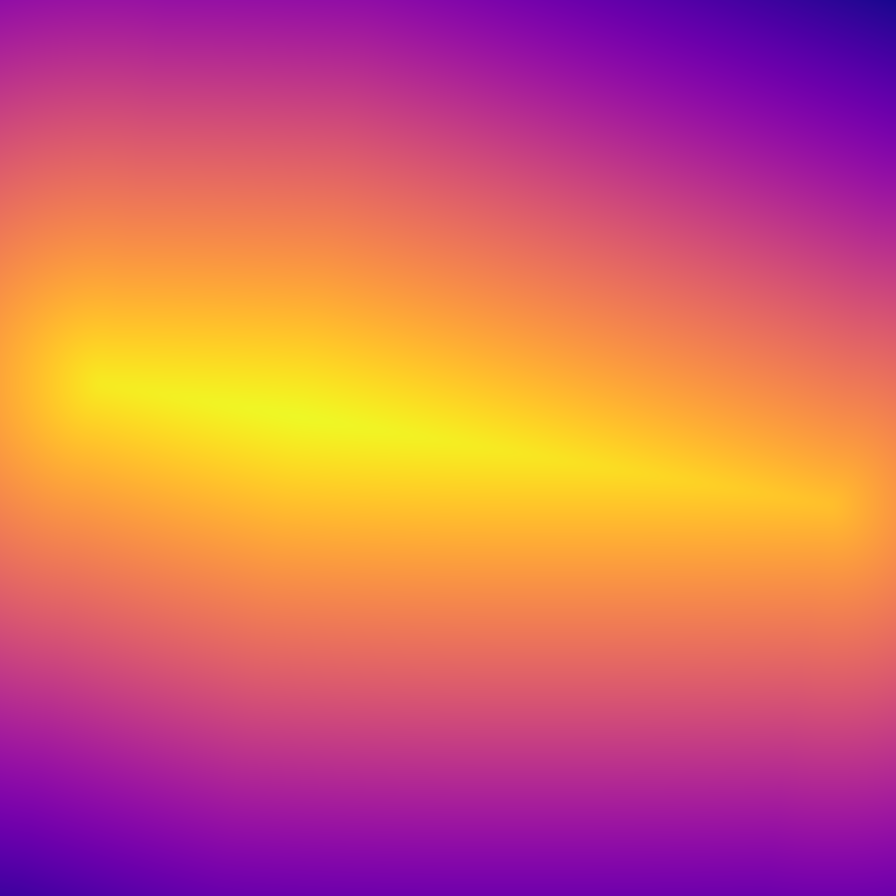
A Shadertoy shader for this background:

```glsl
// A glowing ridge line on a violet-to-yellow heat gradient.
// Heat falls off linearly with the distance to a tilted segment whose
// crest varies along its length; a polynomial palette colours the heat.

#define RIDGE_START vec2(0.115, 0.571)
#define RIDGE_END   vec2(0.925, 0.437)
#define FALLOFF     1.51   // heat lost per canvas unit
#define PEAK_AT     0.27   // hottest place along the ridge, 0 to 1
#define CREST_DROP  0.21   // cooling along the ridge away from the peak
#define CREST_POWER 1.3    // roundness of that cooling
#define SOFTNESS    0.006  // rounding of the crest

// Dark blue, violet, coral, orange, yellow as heat goes from 0 to 1
vec3 heatColor(float t) {
    const vec3 c0 = vec3(0.0587, 0.0233, 0.5433);
    const vec3 c1 = vec3(2.1765, 0.2384, 0.7540);
    const vec3 c2 = vec3(-2.6895, -7.4559, 3.1108);
    const vec3 c3 = vec3(6.1303, 42.3462, -28.5189);
    const vec3 c4 = vec3(-11.1074, -82.6663, 60.1398);
    const vec3 c5 = vec3(10.0231, 71.4136, -54.0722);
    const vec3 c6 = vec3(-3.6587, -22.9315, 18.1919);
    return c0 + t * (c1 + t * (c2 + t * (c3 + t * (c4 + t * (c5 + t * c6)))));
}

// Heat of the ridge at a point
float ridgeHeat(vec2 p) {
    vec2 axis = RIDGE_END - RIDGE_START;
    vec2 offset = p - RIDGE_START;
    float along = clamp(dot(offset, axis) / dot(axis, axis), 0.0, 1.0);
    float crest = 1.0 - CREST_DROP * pow(abs(along - PEAK_AT), CREST_POWER);
    float dist = length(vec3(offset - along * axis, SOFTNESS)) - SOFTNESS;
    return clamp(crest - FALLOFF * dist, 0.0, 1.0);
}

void mainImage(out vec4 fragColor, in vec2 fragCoord) {
    vec2 uv = fragCoord / iResolution.xy;
    fragColor = vec4(clamp(heatColor(ridgeHeat(uv)), 0.0, 1.0), 1.0);
}
```
